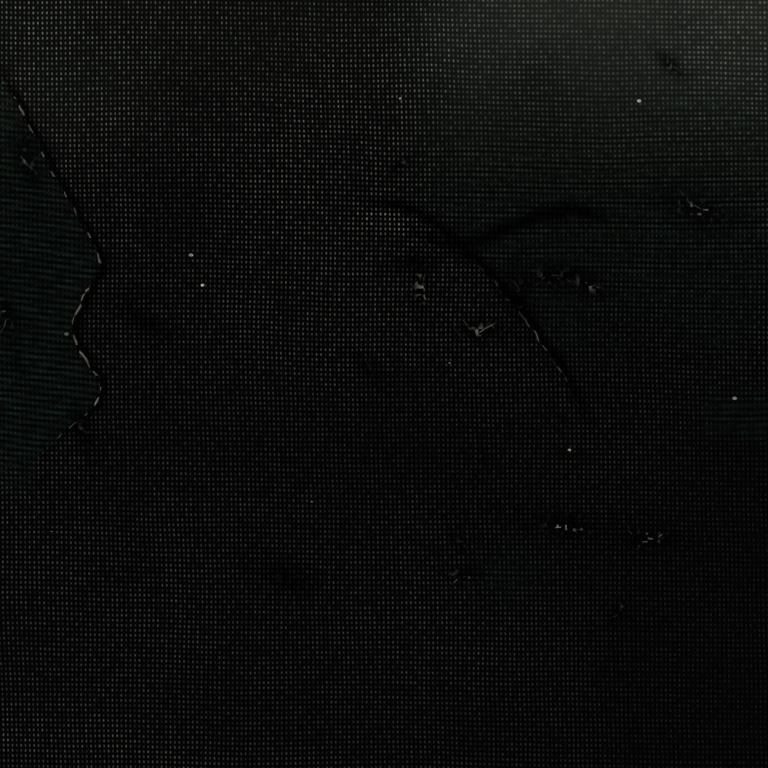
Reproduce this texture procedurally as a WebGL 1 fragment shader.

```glsl
precision highp float;
// Worn black mesh cloth: a fine upright grid of pale woven dots in uneven light,
// with dark green ribbed patches, curved creases and snagged loose threads.
// The weave is a product of cosines; noise bends it, dims it and breaks the seams.
uniform vec2 u_resolution;

const vec2  MESH = vec2(172.0, 152.0);   // dots across and up the canvas
const float RIBS = 116.0;                // ribs up the canvas in green patches
const float MESH_WARP = 0.009;
const float ROW_SLOPE = 0.008;
const float COLUMN_LEAN = 0.012;
const float DOT_GAIN = 0.235;
const float SEAM_WIDTH = 0.0014;
const float THREAD_WIDTH = 0.0012;
const int   SNAGS = 20;
const int   SPECKS = 10;
const vec3  CLOTH = vec3(0.011, 0.014, 0.011);
const vec3  DOT_TINT = vec3(1.0, 1.01, 0.95);
const vec3  RIB_GREEN = vec3(0.034, 0.062, 0.050);
const vec3  HAZE = vec3(0.088, 0.096, 0.084);
const vec3  THREAD = vec3(0.50, 0.49, 0.44);
const float TAU = 6.2831853;

float hash(vec2 p) {
  vec3 q = fract(vec3(p.xyx) * 0.1031);
  q += dot(q, q.yzx + 33.33);
  return fract((q.x + q.y) * q.z);
}

float noise(vec2 p) {
  vec2 i = floor(p), f = fract(p);
  f = f * f * (3.0 - 2.0 * f);
  return mix(mix(hash(i), hash(i + vec2(1.0, 0.0)), f.x),
             mix(hash(i + vec2(0.0, 1.0)), hash(i + 1.0), f.x), f.y);
}

float fbm(vec2 p) {
  return 0.55 * noise(p) + 0.3 * noise(p * 2.1 + 7.3) + 0.15 * noise(p * 4.3 + 19.1);
}

float bump(float d, float width) { return exp(-d * d / (width * width)); }

float span(float lo, float hi, float soft, float v) {
  return smoothstep(lo - soft, lo + soft, v) * (1.0 - smoothstep(hi - soft, hi + soft, v));
}

// Slender pale dots of uneven brightness; "joined" runs them together along rows
float weave(vec2 uv, vec2 warp, float joined) {
  vec2 q = (uv + warp + vec2(COLUMN_LEAN * uv.y, ROW_SLOPE * uv.x)) * MESH;
  vec2 wave = 0.5 - 0.5 * cos(TAU * q);
  float across = mix(pow(wave.x, 1.7), 0.3 + 0.4 * wave.x, joined);
  return across * wave.y * mix(0.5, 1.4, hash(floor(q) + 3.0));
}

void main() {
  vec2 uv = gl_FragCoord.xy / u_resolution;
  float px = 1.0 / u_resolution.y;
  float resolved = 1.0 - smoothstep(0.4, 0.7, MESH.x * px);
  vec2 warp = MESH_WARP * (vec2(fbm(uv * 4.0), fbm(uv * 4.0 + 31.0)) - 0.5);
  float wobble = 0.014 * (fbm(uv * 15.0) - 0.5) + 0.004 * (noise(uv * 90.0) - 0.5);
  float frayed = smoothstep(0.4, 0.7, noise(uv * 150.0)) * (0.4 + noise(uv * 30.0));

  // Signed distances to the left seam, the central crease and the upper fold
  float leftEdge = min((0.9 - uv.y) * 0.56, 0.112 + 0.018 * cos((uv.y - 0.66) * 37.0));
  leftEdge -= 0.6 * max(0.0, 0.47 - uv.y);
  float left = (uv.x - leftEdge) * 0.85 + wobble;
  float run = max(uv.x - 0.47, 0.0);
  float central = (uv.y - 0.73 + 3.2 * run * run) / sqrt(1.0 + 41.0 * run * run) + wobble;
  float upper = uv.y - 0.705 + 0.022 * sin((uv.x - 0.52) * 21.0) + wobble;
  float leftSpan = span(0.42, 0.9, 0.04, uv.y);
  float centralSpan = span(0.48, 0.76, 0.03, uv.x);
  float upperSpan = span(0.54, 0.79, 0.03, uv.x);

  // Broad light: bright along the top, dim below, glancing on raised cloth
  float light = 0.56 + 0.24 * smoothstep(0.15, 0.75, uv.y) + 0.25 * smoothstep(0.8, 1.0, uv.y);
  light -= 0.24 * smoothstep(0.45, 1.0, uv.x) * (1.0 - smoothstep(0.4, 0.85, uv.y));
  light += 0.3 * bump(length(uv - vec2(0.1, 0.86)), 0.12);
  light += 0.6 * bump(central + 0.012, 0.016) * span(0.47, 0.58, 0.02, uv.x);
  light += 0.2 * bump(uv.y - 0.04 + 0.1 * uv.x, 0.03);
  light *= 0.5 + 1.0 * fbm(uv * 5.0 + 11.0);

  // Patches where the cloth turns to dark green ribs, steeper toward the left
  float ribbed = (1.0 - smoothstep(-0.008, 0.004, left)) * span(0.38, 0.9, 0.05, uv.y);
  float rightPatch = smoothstep(0.5, 0.64, uv.x) * smoothstep(0.0, 0.02, central);
  rightPatch *= span(0.57, 0.86, 0.08, uv.y + 8.0 * wobble);
  float lowPatch = bump(length((uv - vec2(0.65, 0.25)) * vec2(1.0, 1.4)), 0.05);
  float edgePatch = smoothstep(0.89, 0.95, uv.x) * span(0.43, 0.49, 0.015, uv.y);
  ribbed = max(ribbed, max(0.6 * rightPatch, max(0.5 * lowPatch, 0.8 * edgePatch)));
  float slope = 0.15 * uv.x - 0.08 * uv.x * uv.x;
  float ribs = 0.5 + 0.5 * cos(TAU * RIBS * (uv.y + slope + warp.y));
  ribs = mix(0.4, ribs, resolved) * (0.35 + 1.1 * noise(uv * vec2(90.0, 150.0)));

  // Cloth, with a grey sheen over the top that is strongest on the right
  float sheen = 0.28 + 0.72 * smoothstep(0.48, 0.62, uv.x + 3.0 * wobble);
  sheen *= smoothstep(0.72, 1.0, uv.y) * (0.6 + 0.7 * fbm(uv * 7.0 + 5.0));
  sheen += 0.2 * bump(length((uv - vec2(0.08, 0.87)) * vec2(0.8, 1.3)), 0.09);
  float joined = 0.35 * smoothstep(0.52, 0.7, uv.x) * smoothstep(0.6, 0.8, uv.y);
  float dots = mix(0.21, weave(uv, warp, joined), resolved);
  vec3 color = CLOTH + DOT_TINT * DOT_GAIN * dots * light * (1.0 - 0.7 * ribbed) * (1.0 - 0.25 * sheen);
  color += RIB_GREEN * ribs * ribbed + HAZE * sheen;

  // Creases: a narrow shadow beside each, then a frayed pale edge
  float shade = bump(left - 0.004, 0.006) * leftSpan;
  shade = max(shade, bump(central - 0.005, 0.008) * centralSpan);
  shade = max(shade, bump(upper, 0.011) * upperSpan);
  color *= 1.0 - 0.8 * shade;
  float seam = bump(left, SEAM_WIDTH) * leftSpan;
  seam = max(seam, 0.6 * bump(central, SEAM_WIDTH) * span(0.63, 0.74, 0.02, uv.x));
  color += THREAD * 0.7 * seam * frayed;

  // Snags: a dark pucker with a bent, broken thread and torn pale flecks
  float flecks = smoothstep(0.62, 0.9, noise(uv * 190.0 + 40.0));
  for (int i = 0; i < SNAGS; i++) {
    float id = float(i);
    vec2 at = vec2(hash(vec2(id, 4.0)), 0.18 + 0.74 * hash(vec2(id, 9.0)));
    float angle = TAU * hash(vec2(id, 15.0));
    float size = mix(0.012, 0.034, hash(vec2(id, 21.0)));
    float torn = hash(vec2(id, 27.0));
    vec2 p = uv - at + 0.7 * wobble;
    p = vec2(p.x * cos(angle) + p.y * sin(angle), p.y * cos(angle) - p.x * sin(angle));
    float pucker = length(p * vec2(0.7, 1.8));
    color *= 1.0 - 0.7 * bump(pucker, size);
    float bend = p.y - 0.6 * p.x * p.x / size + wobble;
    float thread = bump(bend, THREAD_WIDTH) * (1.0 - smoothstep(0.5, 1.0, abs(p.x) / size));
    color += THREAD * torn * (0.7 * thread * frayed + 0.8 * flecks * bump(pucker, 0.5 * size));
  }

  // Stray uneven specks of lint
  for (int i = 0; i < SPECKS; i++) {
    float id = float(i) + 60.0;
    vec2 at = vec2(hash(vec2(id, 2.0)), 0.2 + 0.7 * hash(vec2(id, 6.0)));
    float radius = mix(0.0010, 0.0032, hash(vec2(id, 12.0)));
    float reach = length((uv - at) * vec2(1.0, 1.3)) + 0.5 * wobble * radius / 0.003;
    float lint = 1.0 - smoothstep(radius - px, radius + px, reach);
    color += THREAD * lint * mix(0.4, 1.2, hash(vec2(id, 18.0)));
  }

  gl_FragColor = vec4(color, 1.0);
}
```
